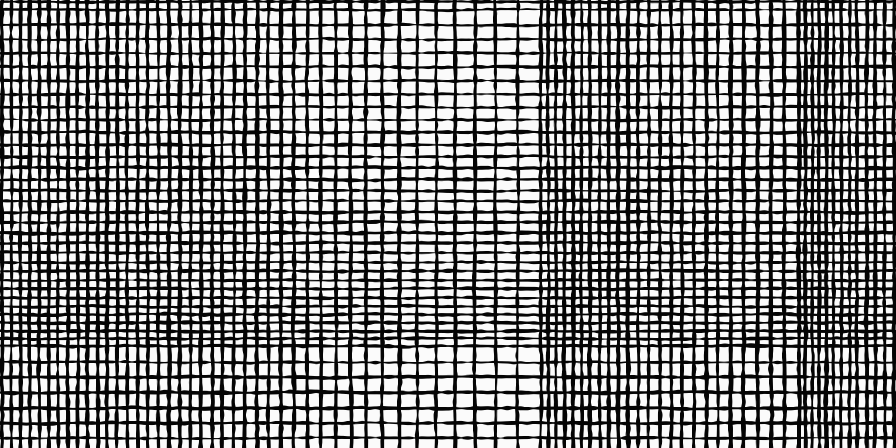
A WebGL 1 fragment shader for this texture:

```glsl
precision highp float;
// Loose black net of ragged threads on white, its spacing stretching and snapping back in sections.

uniform vec2 u_resolution;

#define COLUMN_HALF 0.0039  // half width of vertical threads, canvas height = 1
#define ROW_HALF 0.0031     // half width of horizontal threads
#define WIDTH_VARY 0.0013   // width change between and along threads
#define ROUGHNESS 0.0034    // raggedness of the edges
#define ROUGH_SCALE 85.0    // raggedness cells per canvas height
#define JITTER 0.0026       // random shift of each thread
#define WOBBLE 0.0036       // slow drift along each thread
#define INK vec3(0.015)
#define PAPER vec3(0.985)

float hash(vec2 p) {
  vec3 q = fract(vec3(p.xyx) * 0.1031);
  q += dot(q, q.yzx + 33.33);
  return fract((q.x + q.y) * q.z);
}

float noise(vec2 p) {
  vec2 cell = floor(p);
  vec2 f = fract(p);
  f = f * f * (3.0 - 2.0 * f);
  float low = mix(hash(cell), hash(cell + vec2(1.0, 0.0)), f.x);
  float high = mix(hash(cell + vec2(0.0, 1.0)), hash(cell + vec2(1.0)), f.x);
  return mix(low, high, f.y);
}

// Sections are (start, end, thread count, last spacing / first spacing).
vec4 columnSection(float x, out float firstThread) {
  firstThread = 0.0;
  if (x < 0.547) return vec4(0.004, 0.547, 24.0, 1.22);
  firstThread = 24.0;
  if (x < 1.206) return vec4(0.547, 1.206, 18.0, 2.06);
  firstThread = 42.0;
  if (x < 1.784) return vec4(1.206, 1.784, 24.0, 1.9);
  firstThread = 66.0;
  return vec4(1.784, 1.996, 12.0, 1.6);
}

vec4 rowSection(float y, out float firstThread) {
  firstThread = 200.0;
  if (y < 0.021) return vec4(-0.0104, 0.021, 2.0, 1.1);
  firstThread = 202.0;
  if (y < 0.773) return vec4(0.021, 0.773, 31.0, 0.5);
  firstThread = 233.0;
  return vec4(0.773, 1.0104, 7.0, 0.93);
}

// Ink coverage of the nearest thread; spacing changes linearly in a section.
float thread(float across, float along, vec4 section, float firstThread,
             float halfWidth, float rough, float pixel) {
  float span = section.y - section.x;
  float growth = section.w - 1.0;
  float t = (across - section.x) / span;
  float index = section.z * log(1.0 + growth * t) / log(section.w);
  index = clamp(floor(index + 0.5), 0.0, section.z);
  float center = section.x + span * (pow(section.w, index / section.z) - 1.0) / growth;

  // Shift, drift and width are private to each thread.
  float id = floor(firstThread + index + 0.5);
  center += JITTER * (hash(vec2(id, 7.0)) - 0.5);
  center += WOBBLE * (noise(vec2(along * 11.0, id * 3.0 + 0.5)) - 0.5);
  float vary = hash(vec2(id, 19.0)) + noise(vec2(along * 28.0, id * 5.0 + 40.5)) - 1.0;
  float width = halfWidth + WIDTH_VARY * vary + ROUGHNESS * (rough - 0.5);
  return clamp(0.5 + (width - abs(across - center)) / pixel, 0.0, 1.0);
}

void main() {
  // Canvas units: 2 wide, 1 high, y counted down from the top.
  vec2 p = gl_FragCoord.xy / u_resolution * vec2(2.0, 1.0);
  p.y = 1.0 - p.y;
  vec2 pixel = vec2(2.0, 1.0) / u_resolution;

  // Ragged edges, stretched a little along each thread direction.
  float columnRough = noise(p * ROUGH_SCALE * vec2(1.3, 0.8));
  float rowRough = noise(p * ROUGH_SCALE * vec2(0.8, 1.3) + 300.0);

  float firstColumn;
  vec4 section = columnSection(p.x, firstColumn);
  float columns = thread(p.x, p.y, section, firstColumn, COLUMN_HALF, columnRough, pixel.x);

  float firstRow;
  section = rowSection(p.y, firstRow);
  float rows = thread(p.y, p.x, section, firstRow, ROW_HALF, rowRough, pixel.y);

  // White remains only where neither thread covers.
  float open = (1.0 - columns) * (1.0 - rows);
  gl_FragColor = vec4(mix(INK, PAPER, open), 1.0);
}
```
